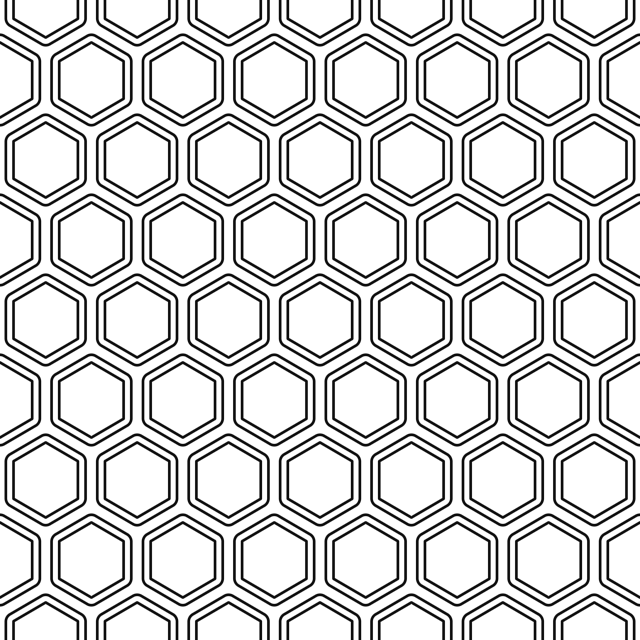
This pattern is drawn by a Shadertoy shader. Its source:

```glsl
// Honeycomb of separate black outlined hexagons on white, 7 across and 8 rows down.
// One exact hexagon distance gives both lines: the inner outline at zero and
// the outer one as an offset, whose corners come out rounded.

// Signed distance to a pointy-top hexagon of the given apothem
float hexagonDistance(vec2 p, float apothem) {
    const vec2 slant = vec2(-0.866025, 0.5);
    p = abs(p.yx);
    p -= 2.0 * min(dot(slant, p), 0.0) * slant;
    float halfSide = apothem * 0.57735;
    p -= vec2(clamp(p.x, -halfSide, halfSide), apothem);
    return length(p) * sign(p.y);
}

// Distance to the nearest hexagon in the rows below and above
float honeycombDistance(vec2 cell) {
    float nearest = 1e3;
    for (int i = 0; i < 2; i++) {
        float row = floor(cell.y) + float(i);
        float x = cell.x + 0.5 * mod(row + 1.0, 2.0);   // even rows shift by half a cell
        vec2 local = vec2(x - round(x), (cell.y - row) * 0.866025);
        nearest = min(nearest, hexagonDistance(local, 0.345) - 0.007);
    }
    return nearest;
}

void mainImage(out vec4 fragColor, in vec2 fragCoord) {
    vec2 cell = fragCoord / iResolution.xy * vec2(7.0, 8.0);
    float d = honeycombDistance(cell);

    // Inner outline and its outer offset
    float line = min(abs(d), abs(d - 0.084)) - 0.0144;

    float soft = 0.75 * 7.0 / iResolution.x;
    float ink = 1.0 - smoothstep(-soft, soft, line);
    fragColor = vec4(mix(vec3(1.0), vec3(0.04), ink), 1.0);
}
```
